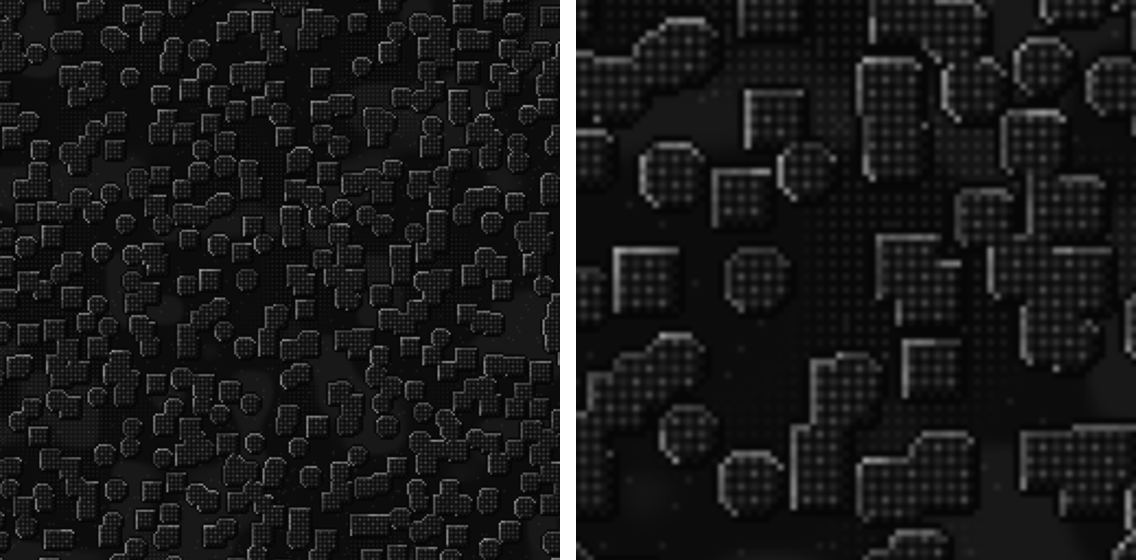
Left, the full canvas; right, a detail of the centre.
Write a Shadertoy shader that draws this pattern.

```glsl
// Dark embossed field of scattered, overlapping studded square plates.

#define GRID 256.0        // fine cells across the canvas
#define SPACING 12.0      // fine cells per scatter slot
#define PLATE_SIZE 9.0    // smallest plate side, in fine cells
#define DENSITY 0.90      // share of slots that hold a plate
#define GROUND 0.048      // grey of the ground
#define PATCH_LIFT 0.045  // extra grey of the pale ground patches
#define PLATE 0.068       // grey of the plate between the studs
#define STUD 0.20         // strongest stud highlight
#define EDGE_LIGHT 0.40   // mean grey of the lit rims
#define SHADOW 0.022      // grey of the shaded rims

float hash(vec2 p) {
    return fract(sin(dot(p, vec2(127.1, 311.7))) * 43758.5453);
}

float valueNoise(vec2 p) {
    vec2 i = floor(p), f = fract(p);
    f = f * f * (3.0 - 2.0 * f);
    return mix(mix(hash(i), hash(i + vec2(1, 0)), f.x),
               mix(hash(i + vec2(0, 1)), hash(i + vec2(1, 1)), f.x), f.y);
}

// 1 where any plate covers the fine cell, else 0
float plateMask(vec2 cell) {
    vec2 slot = floor(cell / SPACING);
    float covered = 0.0;
    for (int y = -1; y <= 0; y++)
    for (int x = -1; x <= 0; x++) {
        vec2 id = slot + vec2(x, y);
        vec2 jitter = floor(SPACING * vec2(hash(id + 3.3), hash(id + 17.9)));
        float size = PLATE_SIZE + floor(2.0 * hash(id + 41.2));
        float chamfer = floor(3.0 * hash(id + 63.7));
        float halfSide = 0.5 * (size - 1.0);
        vec2 d = abs(cell - id * SPACING - jitter - halfSide);
        bool inside = max(d.x, d.y) < halfSide + 0.1
                   && d.x + d.y < size - 0.9 - chamfer;
        if (inside && hash(id + 88.1) < DENSITY) covered = 1.0;
    }
    return covered;
}

// Plate face: rows of small studs with alternating strength
float plateShade(vec2 cell) {
    vec2 m = mod(cell, 2.0);
    float grain = hash(cell + 5.5);
    float parity = mod(floor(cell.x * 0.5) + floor(cell.y * 0.5), 2.0);
    float stud = (1.0 - m.x) * (1.0 - m.y) * mix(0.5, 1.0, parity);
    float pit = m.x * m.y * 0.035;
    return PLATE + STUD * stud * (0.55 + 0.45 * grain) - pit + 0.025 * grain;
}

// Ground: flat dark tone, pale patches, faint mesh and loose specks
float groundShade(vec2 cell) {
    float pale = smoothstep(0.58, 0.72, valueNoise(cell / 19.0 + 7.0));
    float mesh = smoothstep(0.62, 0.80, valueNoise(cell / 34.0 + 51.0));
    vec2 m = mod(cell, 2.0);
    float speck = step(0.975, hash(cell + 29.0));
    return GROUND + PATCH_LIFT * pale + 0.06 * speck
         + mesh * (0.07 * (1.0 - m.x) * (1.0 - m.y) - 0.015);
}

// Grey of one fine cell, lit from the upper left
float cellShade(vec2 cell) {
    float here = plateMask(cell);
    float left = plateMask(cell - vec2(1, 0));
    float right = plateMask(cell + vec2(1, 0));
    float below = plateMask(cell - vec2(0, 1));
    float above = plateMask(cell + vec2(0, 1));

    if (here < 0.5) {
        float rim = max(max(left, right), max(above, below));
        return mix(groundShade(cell), SHADOW, rim);
    }
    float lit = 2.0 - left - above;
    if (lit > 0.5) {
        float region = hash(floor(cell / 7.0) + 71.0);
        float wear = 0.8 + 0.3 * hash(cell + 13.0);
        return EDGE_LIGHT * mix(0.55, 1.35, region) * wear * (0.8 + 0.2 * lit);
    }
    if (min(right, below) < 0.5)
        return SHADOW + 0.04 * mod(cell.x + cell.y, 2.0);
    return plateShade(cell);
}

void mainImage(out vec4 fragColor, in vec2 fragCoord) {
    // Blend the four nearest fine cells for soft edges
    vec2 p = fragCoord / iResolution.y * GRID - 0.5;
    vec2 cell = floor(p);
    vec2 f = smoothstep(0.0, 1.0, p - cell);
    float lower = mix(cellShade(cell), cellShade(cell + vec2(1, 0)), f.x);
    float upper = mix(cellShade(cell + vec2(0, 1)), cellShade(cell + vec2(1, 1)), f.x);
    fragColor = vec4(vec3(mix(lower, upper, f.y)), 1.0);
}
```
